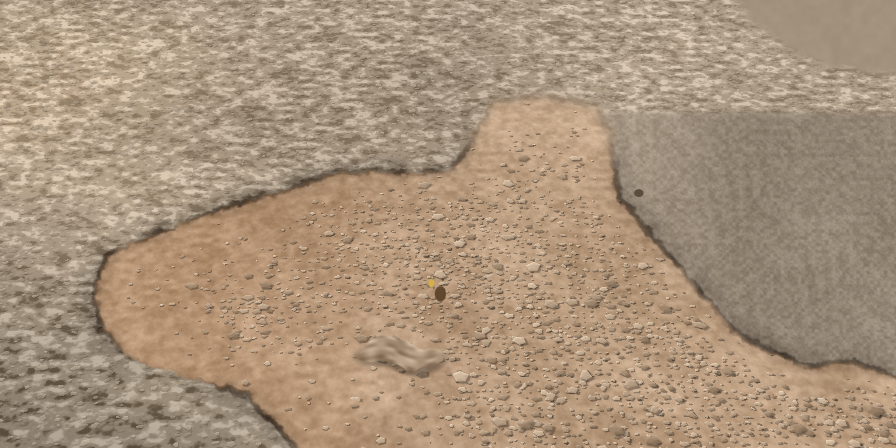
A Shadertoy shader for this texture:

```glsl
float hash(vec2 p) {
    return fract(sin(dot(p, vec2(127.1, 311.7))) * 43758.55);
}

float noise(vec2 p) {
    vec2 i = floor(p), f = fract(p);
    f = f * f * (3.0 - 2.0 * f);
    return mix(mix(hash(i), hash(i + vec2(1, 0)), f.x),
               mix(hash(i + vec2(0, 1)), hash(i + vec2(1, 1)), f.x), f.y);
}

float fbm(vec2 p) {
    float sum = 0.0, amp = 0.53;
    for (int i = 0; i < 4; i++) {
        sum += amp * noise(p);
        p = mat2(1.6, 1.2, -1.2, 1.6) * p + 7.3;
        amp *= 0.5;
    }
    return sum;
}

// Soft elliptical region, 1 at its centre
float blob(vec2 p, vec2 centre, vec2 radius) {
    vec2 v = (p - centre) / radius;
    return exp(-dot(v, v));
}

// Signed distance to the rim of the hole, negative inside
float holeDistance(vec2 p) {
    const int N = 23;
    vec2 rim[N] = vec2[N](
        vec2(.72, -.4), vec2(.67, -.01), vec2(.61, .057), vec2(.55, .12),
        vec2(.307, .19), vec2(.228, .258), vec2(.208, .336), vec2(.235, .427),
        vec2(.325, .471), vec2(.482, .531), vec2(.755, .615), vec2(1.0, .617),
        vec2(1.047, .674), vec2(1.1, .77), vec2(1.21, .79), vec2(1.328, .765),
        vec2(1.362, .71), vec2(1.38, .557), vec2(1.523, .396), vec2(1.635, .263),
        vec2(1.797, .182), vec2(1.875, .198), vec2(2.9, -.1));
    float d = 9.0, side = 1.0;
    for (int i = 0, j = N - 1; i < N; j = i, i++) {
        vec2 e = rim[j] - rim[i], w = p - rim[i];
        vec2 b = w - e * clamp(dot(w, e) / dot(e, e), 0.0, 1.0);
        d = min(d, dot(b, b));
        bvec3 c = bvec3(p.y >= rim[i].y, p.y < rim[j].y, e.x * w.y > e.y * w.x);
        if (all(c) || all(not(c))) side = -side;
    }
    return side * sqrt(d);
}

// Scattered five-sided stones: x = coverage, y = brightness, z = shadow
vec3 stones(vec2 q, float density) {
    vec3 result = vec3(0);
    for (int j = -1; j <= 1; j++)
    for (int i = -1; i <= 1; i++) {
        vec2 cell = floor(q) + vec2(i, j);
        if (hash(cell + 3.7) > density) continue;
        float size = hash(cell + 9.1), turn = 6.28 * hash(cell + 5.3);
        vec2 o = q - cell - 0.2 - 0.6 * vec2(hash(cell), hash(cell + 17.0));
        float r = 0.17 + 0.3 * size * size, shape = 0.0, under = 0.0, facet = 0.0;
        for (int k = 0; k < 5; k++) {
            float angle = turn + 1.257 * float(k), cut = 0.75 + 0.8 * hash(cell + float(k));
            vec2 n = vec2(cos(angle), sin(angle));
            float reach = cut * dot(o, n);
            if (reach > shape) { shape = reach; facet = dot(n, vec2(-.35, .9)); }
            under = max(under, cut * dot(o + vec2(-.08, .14), n));
        }
        float cover = smoothstep(r, r * 0.75, shape);
        float light = 0.6 + 0.35 * facet * smoothstep(0.1, 0.9, shape / r) + 0.8 * (hash(cell + 23.0) - 0.5);
        result.z = max(result.z, smoothstep(r * 1.15, r * 0.7, under));
        result.y = mix(result.y, light, cover);
        result.x = max(result.x, cover);
    }
    return result;
}

vec3 asphalt(vec2 p, vec2 q) {
    float coarse = smoothstep(.6, .1, p.y) * smoothstep(1.0, .3, p.x);
    vec3 col = mix(vec3(.675, .61, .53), vec3(.58, .525, .455), coarse);
    col += vec3(.05, .035, .015) * blob(p, vec2(.1, .8), vec2(.4, .25));
    col -= .04 * blob(p, vec2(.75, .75), vec2(.4, .15));
    col += (fbm(p * vec2(4, 7)) - .5) * vec3(.12, .11, .09);
    float grit = fbm(q * vec2(45, 66));
    col += .16 * smoothstep(.5, .72, grit);
    col -= .17 * smoothstep(.46, .25, grit) * (.8 + .4 * coarse);
    vec3 chips = stones(q * vec2(42, 60), .6);
    col *= 1.0 - .14 * chips.z;
    col = mix(col, mix(vec3(.58, .52, .45), vec3(.80, .735, .645), chips.y), chips.x * .6);

    // Smooth repair on the right and worn oval in the upper corner
    float repair = smoothstep(.76, .735, p.y) * smoothstep(1.25, 1.32, p.x);
    vec3 slab = mix(vec3(.65, .59, .52), vec3(.57, .515, .45), smoothstep(1.35, 1.7, p.x));
    slab += (fbm(p * 130.0) - .5) * .2 + (fbm(p * 6.0) - .5) * .08;
    col = mix(col, slab, repair * .95);
    float oval = length((p - vec2(2.02, 1.1)) / vec2(.42, .27)) + .06 * (noise(p * 18.0) - .5);
    return mix(col, vec3(.61, .545, .465) + .05 * fbm(p * 45.0), smoothstep(1.06, .94, oval));
}

vec3 dirt(vec2 p, vec2 q, float depth) {
    vec3 col = mix(vec3(.70, .565, .44), vec3(.74, .62, .505), smoothstep(.3, 1.2, p.x));
    col += (fbm(p * 7.0) - .5) * .15 + (fbm(q * 65.0) - .5) * .22;
    // Gravel gathers in heaps and along the lower right
    float heap = max(blob(p, vec2(1.0, .42), vec2(.3, .2)), .8 * blob(p, vec2(.6, .31), vec2(.16, .1)));
    heap = max(heap, smoothstep(.8, 1.2, p.x) * smoothstep(.85, .2, p.y));
    float density = (.1 + .68 * heap) * smoothstep(.0, .12, depth);
    for (int k = 0; k < 3; k++) {
        vec3 g = stones(q * (66.0 - 18.0 * float(k)) * vec2(.85, 1.15) + 13.0 * float(k), density * (1.0 - .27 * float(k)));
        col *= 1.0 - .33 * g.z;
        col = mix(col, mix(vec3(.55, .45, .35), vec3(.87, .775, .67), g.y), g.x * .85);
    }
    return col;
}

void mainImage(out vec4 fragColor, in vec2 fragCoord) {
    vec2 p = fragCoord / iResolution.y;
    float recede = .75 + .5 * p.y;
    vec2 q = vec2((p.x - 1.0) * recede, p.y * recede * 1.15) + 4.0;
    float d = holeDistance(p) + .016 * (fbm(p * 24.0) - .5) + .016 * (fbm(p * 65.0) - .5);
    float soft = smoothstep(.62, .7, p.y), blur = mix(.004, .022, soft);
    vec3 col = mix(dirt(p, q, -d), asphalt(p, q), smoothstep(-blur, blur, d));

    // Broken lip with its shadow, fading where the slope is gentle
    float sandy = blob(p, vec2(.36, .18), vec2(.13, .1));
    float lip = (1.0 - .75 * soft) * (1.0 - .9 * sandy) * (.3 + noise(p * 28.0));
    col *= 1.0 - vec3(.42, .44, .46) * lip * smoothstep(.011, .002, abs(d));
    col *= 1.0 - .14 * lip * smoothstep(.045, .0, abs(d - .01));

    // Crumpled grey lump with folds
    vec2 c = p - vec2(.895, .212);
    c.y += .1 * c.x + .007 * sin(c.x * 45.0);
    float lump = length(c / vec2(.1, .031)) + .5 * (noise(p * 35.0) - .5);
    col *= 1.0 - .3 * smoothstep(1.2, .8, length((c + vec2(0, .014)) / vec2(.1, .03)));
    vec3 cloth = vec3(.67, .58, .48) + .3 * (noise(c * vec2(45, 110)) - .5) + 2.5 * c.y;
    col = mix(col, cloth, smoothstep(1.05, .85, lump));

    // Dark pebble with a yellow fleck, and a loose stone on the repair
    col = mix(col, vec3(.38, .28, .18), smoothstep(.3, .5, blob(p, vec2(.983, .344), vec2(.013, .018))));
    col = mix(col, vec3(.83, .68, .3), smoothstep(.3, .6, blob(p, vec2(.963, .368), vec2(.008, .01))));
    col = mix(col, vec3(.36, .3, .25), smoothstep(.3, .5, blob(p, vec2(1.426, .569), vec2(.011, .009))));
    fragColor = vec4(clamp(col, 0.0, 1.0), 1.0);
}
```
